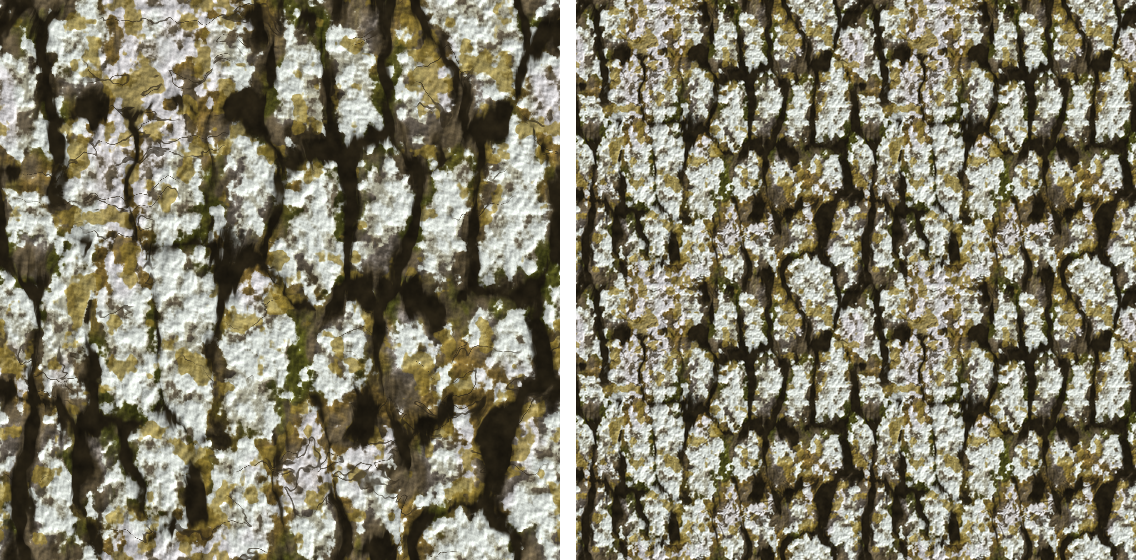
Left: one tile. Right: repeated 2 by 2.
Give the GLSL for this texture, as a three.js fragment shader.

```glsl
// Weathered tree bark: upright tapered plates crusted with pale lichen, split by
// dark furrows with brown wood, ochre and green moss. Plates are a warped, staggered
// Voronoi grid; every layer uses noise that wraps at the canvas edge, so it tiles.
varying vec2 vUv;

const vec2 PLATES = vec2(8.0, 4.0); // columns and rows; rows must be even

float hash(vec2 p) {
  return fract(sin(dot(p, vec2(127.1, 311.7))) * 43758.5453);
}

// Value noise repeating after a whole number of cells
float wrapNoise(vec2 p, vec2 period, float seed) {
  vec2 i = floor(p), f = fract(p);
  f = f * f * (3.0 - 2.0 * f);
  vec2 a = mod(i, period) + seed, b = mod(i + 1.0, period) + seed;
  return mix(mix(hash(a), hash(vec2(b.x, a.y)), f.x),
             mix(hash(vec2(a.x, b.y)), hash(b), f.x), f.y);
}

float fbm(vec2 uv, vec2 freq, float seed) {
  float sum = 0.0, amp = 0.533;
  for (int k = 0; k < 4; k++) {
    sum += amp * wrapNoise(uv * freq, freq, seed + float(k) * 7.3);
    freq *= 2.0;
    amp *= 0.5;
  }
  return sum;
}

// Plate centre of a cell; odd rows shift by half a column so ends interlock
vec2 plateCentre(vec2 cell) {
  vec2 c = mod(cell, PLATES);
  vec2 jitter = vec2(hash(c + 3.1), hash(c + 17.7)) - 0.5;
  return cell + 0.5 + vec2(0.5 * mod(c.y, 2.0), 0.0) + 0.65 * jitter;
}

// x: distance to the nearest plate border in cell units, y: random plate value
vec2 barkPlates(vec2 uv) {
  vec2 p = uv * PLATES, base = floor(p), nearest = vec2(0.0), id = base;
  float best = 9.0, border = 9.0;
  for (int j = -2; j <= 2; j++)
  for (int i = -2; i <= 2; i++) {
    vec2 cell = base + vec2(float(i), float(j));
    vec2 r = plateCentre(cell) - p;
    if (dot(r, r) < best) { best = dot(r, r); nearest = r; id = cell; }
  }
  for (int j = -2; j <= 2; j++)
  for (int i = -2; i <= 2; i++) {
    vec2 r = plateCentre(id + vec2(float(i), float(j))) - p;
    vec2 span = r - nearest;
    if (dot(span, span) > 0.0001)
      border = min(border, dot(0.5 * (r + nearest), normalize(span)));
  }
  return vec2(border, hash(mod(id, PLATES) + 41.3));
}

void main() {
  vec2 uv = vUv;

  // Bend the plates broadly, then fray their outlines
  vec2 bend = vec2(fbm(uv, vec2(4.0, 3.0), 1.0), fbm(uv, vec2(5.0, 3.0), 12.0)) - 0.5;
  vec2 fray = vec2(fbm(uv, vec2(22.0, 14.0), 23.0), fbm(uv, vec2(20.0, 12.0), 34.0)) - 0.5;
  vec2 warped = uv + bend * vec2(0.13, 0.16) + fray * vec2(0.035, 0.06);
  vec2 plate = barkPlates(warped);
  float depth = plate.x;

  // Shared noise layers
  float patches = fbm(uv, vec2(7.0, 5.0), 45.0);
  float blotch = fbm(uv, vec2(18.0, 13.0), 56.0);
  float streak = fbm(warped, vec2(44.0, 9.0), 67.0);
  float grain = fbm(uv, vec2(56.0, 48.0), 78.0);
  float relief = grain - fbm(uv + vec2(0.003, -0.004), vec2(56.0, 48.0), 78.0);

  // Bare wood: brown in the furrows, grey on the plates
  vec3 brown = mix(vec3(0.20, 0.17, 0.11), vec3(0.42, 0.37, 0.28), smoothstep(0.3, 0.7, streak));
  vec3 grey = mix(vec3(0.36, 0.33, 0.29), vec3(0.60, 0.57, 0.54), smoothstep(0.3, 0.7, grain));
  vec3 color = mix(brown, grey, smoothstep(0.08, 0.24, depth + 0.4 * (blotch - 0.5)));

  // Moss and ochre algae along the plate flanks
  float mossTone = fbm(uv, vec2(9.0, 6.0), 89.0);
  vec3 moss = mix(vec3(0.31, 0.32, 0.10), vec3(0.53, 0.43, 0.20), smoothstep(0.4, 0.58, mossTone));
  float mossy = smoothstep(0.46, 0.58, 0.55 * blotch + 0.25 * patches + 0.2 * streak + 0.03);
  color = mix(color, moss * (0.45 + 1.1 * grain), 0.85 * mossy);

  // Pale lichen crust with pits, thinner toward ragged plate edges
  float cover = depth - 0.135 + 0.6 * (patches - 0.5) + 0.55 * (blotch - 0.5)
              + 0.55 * (grain - 0.5) + 0.10 * (plate.y - 0.5);
  float crust = smoothstep(-0.02, 0.06, cover);
  vec3 lichen = mix(vec3(0.64, 0.63, 0.55), vec3(0.83, 0.85, 0.82),
                    smoothstep(0.36, 0.58, grain + 0.4 * (blotch - 0.5)));
  lichen = mix(lichen, vec3(0.78, 0.75, 0.77), 0.6 * smoothstep(0.55, 0.7, mossTone));
  lichen = mix(vec3(0.40, 0.36, 0.29), lichen, smoothstep(0.26, 0.39, grain));
  color = mix(color, lichen, crust);

  // Ochre flecks on the crust
  float fleck = smoothstep(0.60, 0.67, fbm(uv, vec2(30.0, 26.0), 91.0) + 0.3 * (mossTone - 0.5));
  color = mix(color, vec3(0.55, 0.47, 0.20), 0.75 * fleck);

  // Grain lit from the upper left
  color *= 1.0 + 1.5 * relief;

  // Short cross cracks on the plates
  float ridge = abs(fbm(warped, vec2(9.0, 20.0), 102.0) - 0.5);
  float cross = (1.0 - smoothstep(0.004, 0.018, ridge)) * smoothstep(0.48, 0.58, mossTone);
  color = mix(color, vec3(0.20, 0.17, 0.12), 0.7 * cross);

  // Deep furrows of uneven width
  float furrow = depth + 0.35 * (streak - 0.5) + 0.30 * (patches - 0.5);
  color *= mix(0.7, 1.0, smoothstep(0.03, 0.16, furrow));
  color = mix(vec3(0.13, 0.11, 0.07) * (0.5 + grain), color, smoothstep(0.015, 0.075, furrow));

  gl_FragColor = vec4(clamp(color, 0.0, 1.0), 1.0);
}
```
